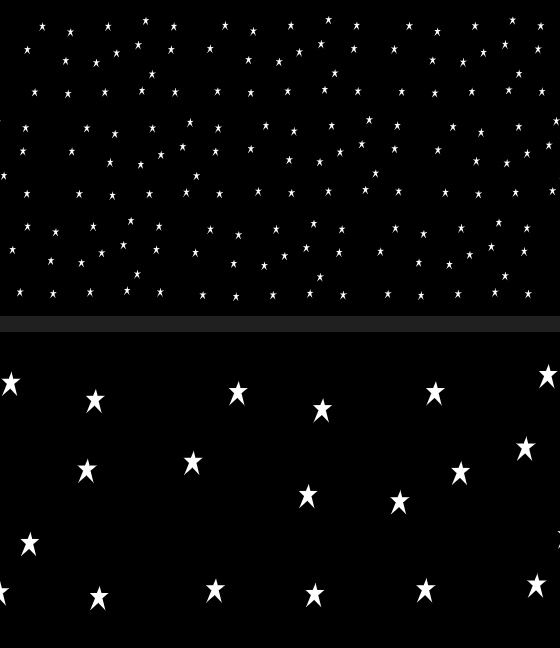
Top, the full canvas; bottom, a detail of the centre.
A Shadertoy shader for this pattern:

```glsl
// Small white long-legged stars scattered over black. The canvas is split into
// staggered blocks; each block holds three wavy rows of stars plus a stray one.
// The nearest star centre is found first, then one polygon distance is drawn.

#define BLOCK vec2(0.5926, 0.3194)  // block size, in canvas heights
#define BASE_LINE 0.0139            // height of the lowest block edge
#define STAGGER 0.125               // sideways shift between block rows
#define BLOCK_JITTER vec2(0.04, 0.016)
#define STAR_RADIUS 0.0105
#define INNER_RATIO 0.39            // inner to outer radius of a star
#define LEG_STRETCH 1.75            // lengthening of the lower half
#define LEG_SPLAY 1.3               // widening of the lower half
#define LEAN 0.08                   // sideways slant of a star
#define STAR_COLOR vec3(1.0)
#define SKY_COLOR vec3(0.0)

const float PI = 3.14159265;

vec2 hash22(vec2 p) {
    vec3 q = fract(p.xyx * vec3(0.1031, 0.1030, 0.0973));
    q += dot(q, q.yzx + 33.33);
    return fract((q.xx + q.yz) * q.zy);
}

// Keep whichever offset is shorter
vec2 nearer(vec2 a, vec2 b) {
    return dot(a, a) < dot(b, b) ? a : b;
}

// Offset from the closest star in a row that sways along a sine wave
vec2 nearestInRow(vec2 p, vec2 start, float spacing, int count,
                  float period, float phase, vec2 sway) {
    vec2 best = vec2(1e3);
    for (int i = 0; i < count; i++) {
        float wave = sin(2.0 * PI * (float(i) - phase) / period);
        vec2 centre = start + vec2(spacing * float(i), 0.0) + sway * wave;
        best = nearer(best, p - centre);
    }
    return best;
}

// Corner k of the star: alternating radii, lower half stretched and splayed
vec2 starCorner(int k) {
    float angle = PI * (0.5 + float(k) / 5.0);
    float radius = STAR_RADIUS * (k % 2 == 0 ? 1.0 : INNER_RATIO);
    vec2 corner = radius * vec2(cos(angle), sin(angle));
    if (corner.y < 0.0) {
        corner.y *= LEG_STRETCH;
        if (k % 2 == 0) corner.x *= LEG_SPLAY;
    }
    corner.x += LEAN * corner.y;
    return corner;
}

// Signed distance to the star polygon
float starDistance(vec2 p) {
    float nearest = 1e6;
    float side = 1.0;
    vec2 a = starCorner(9);
    for (int k = 0; k < 10; k++) {
        vec2 b = starCorner(k);
        vec2 edge = a - b;
        vec2 w = p - b;
        vec2 gap = w - edge * clamp(dot(w, edge) / dot(edge, edge), 0.0, 1.0);
        nearest = min(nearest, dot(gap, gap));
        bvec3 crossing = bvec3(p.y >= b.y, p.y < a.y, edge.x * w.y > edge.y * w.x);
        if (all(crossing) || all(not(crossing))) side = -side;
        a = b;
    }
    return side * sqrt(nearest);
}

void mainImage(out vec4 fragColor, in vec2 fragCoord) {
    vec2 uv = fragCoord / iResolution.y;

    // Staggered blocks, each nudged as a whole
    vec2 grid = uv - vec2(0.0, BASE_LINE);
    float blockRow = floor(grid.y / BLOCK.y);
    grid.x -= STAGGER * sin(1.9 * blockRow - 0.5);
    vec2 block = floor(grid / BLOCK);
    vec2 local = grid - block * BLOCK;
    local -= (hash22(block + 17.0) - 0.5) * BLOCK_JITTER;

    // Three rows and the stray star
    vec2 offset = local - vec2(0.484, 0.113);
    offset = nearer(offset, nearestInRow(local, vec2(0.137, 0.264), 0.104, 5,
                                         4.0, 0.0, vec2(-0.015, -0.018)));
    offset = nearer(offset, nearestInRow(local, vec2(0.102, 0.176), 0.091, 6,
                                         5.0, 0.4, vec2(0.026, -0.030)));
    offset = nearer(offset, nearestInRow(local, vec2(0.113, 0.056), 0.111, 5,
                                         4.0, 0.0, vec2(-0.006, -0.005)));

    // Edge smoothed over one pixel
    float coverage = clamp(0.5 - starDistance(offset) * iResolution.y, 0.0, 1.0);
    fragColor = vec4(mix(SKY_COLOR, STAR_COLOR, coverage), 1.0);
}
```
